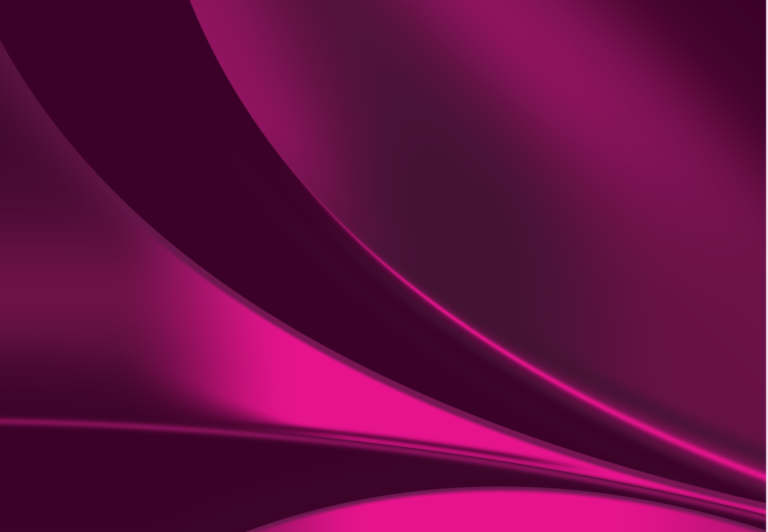
This background is drawn by a WebGL 2 fragment shader. Its source:

```glsl
#version 300 es
precision highp float;
// Sweeping magenta ribbons over a dark plum ground.
// Four quadratic curves split the canvas; each region is shaded by soft
// gradients and by its signed distance to the neighbouring curves.
uniform vec2 u_resolution;
out vec4 fragColor;

const float ASPECT = 1.446;
const vec3 NIGHT = vec3(0.235, 0.005, 0.158);
const vec3 SLATE = vec3(0.265, 0.07, 0.2);
const vec3 PLUM = vec3(0.42, 0.07, 0.28);
const vec3 ROSE = vec3(0.56, 0.075, 0.37);
const vec3 MAUVE = vec3(0.43, 0.1, 0.32);
const vec3 PINK = vec3(0.9, 0.075, 0.55);

// Soft bell of the given width
float bump(float x, float width) {
  return exp(-x * x / (width * width));
}

// Antialiased coverage of the positive side of an edge
float cover(float d, float pixel) {
  return smoothstep(-pixel, pixel, d);
}

// Approximate signed distance to a quadratic curve, positive above it
float curveDistance(vec2 p, vec2 a, vec2 b, vec2 c) {
  float h = b.x - a.x;
  float k = a.x - 2.0 * b.x + c.x;
  float dx = p.x - a.x;
  float t = clamp(dx / (h + sqrt(max(h * h + k * dx, 0.0))), -0.2, 1.2);
  vec2 tangent = mix(b - a, c - b, t);
  float y = mix(mix(a.y, b.y, t), mix(b.y, c.y, t), t);
  return (p.y - y) * tangent.x / length(tangent);
}

// Upper right sheet: diagonal beam, dark corner and rosy curved border
vec3 rightSheet(vec2 p, float d) {
  float s = dot(p - vec2(0.921, 1.0), vec2(0.73, 0.68));
  vec3 base = mix(SLATE, PLUM * 0.96, smoothstep(0.92, 1.3, p.x));
  base = mix(base, NIGHT, smoothstep(0.0, 0.24, s));
  vec3 beam = mix(PLUM, ROSE, smoothstep(0.4, 0.95, p.y));
  vec3 color = mix(base, beam, bump(s, s < 0.0 ? 0.14 : 0.16));
  float high = smoothstep(0.5, 1.0, p.y);
  color = mix(color, ROSE, bump(d, mix(0.05, 0.2, high)) * smoothstep(0.45, 0.8, p.y));
  float shade = bump(d - 0.035, 0.022) * smoothstep(0.75, 1.1, p.x);
  return mix(color, SLATE, 0.8 * shade);
}

// Left sheet: smoky gradient that flares into pink towards the right
vec3 leftSheet(vec2 p, float dTop, float dBottom) {
  vec3 color = mix(NIGHT + 0.03, PLUM, bump(p.y - 0.45, 0.14));
  color = mix(color, MAUVE, 0.5 * bump(dTop, 0.05));
  color = mix(color, PINK, smoothstep(0.2, 0.57, p.x));
  float reach = mix(0.19, 0.008, smoothstep(0.0, 0.7, p.x));
  color = mix(NIGHT + 0.01, color, smoothstep(-0.01, reach, dBottom));
  float rim = smoothstep(-0.018, -0.008, dTop) * smoothstep(0.12, 0.3, p.x);
  return mix(color, MAUVE * 0.9, 0.85 * rim);
}

// Bottom mound: pink fill below a mauve rim
vec3 moundColor(vec2 p, float d) {
  vec3 color = mix(ROSE, PINK, smoothstep(0.42, 0.7, p.x));
  color = mix(color, ROSE, 0.5 * smoothstep(1.15, 1.44, p.x));
  return mix(MAUVE, color, smoothstep(0.002, 0.014, -d));
}

void main() {
  vec2 p = gl_FragCoord.xy / u_resolution * vec2(ASPECT, 1.0);
  float pixel = 1.0 / u_resolution.y;

  float ridge = curveDistance(p, vec2(0.357, 1.0), vec2(0.592, 0.417), vec2(1.44, 0.102));
  float band = curveDistance(p, vec2(0.0, 0.925), vec2(0.342, 0.301), vec2(1.44, 0.055));
  float seam = curveDistance(p, vec2(0.0, 0.214), vec2(0.773, 0.199), vec2(1.44, 0.032));
  float mound = curveDistance(p, vec2(0.461, 0.0), vec2(0.921, 0.169), vec2(1.44, 0.004));

  // Dark ribbon with faint folds beneath the ridge
  float along = smoothstep(0.5, 0.8, p.x);
  vec3 color = mix(NIGHT, SLATE, 0.75 * bump(ridge + 0.02, 0.012) * along);
  color = mix(color, SLATE, 0.25 * bump(ridge + 0.065, 0.012) * smoothstep(0.4, 0.6, p.x));

  // Right sheet and its luminous ridge
  color = mix(color, rightSheet(p, ridge), cover(ridge, pixel));
  float lit = smoothstep(0.5, 0.85, p.x);
  float thickness = mix(0.004, 0.01, smoothstep(0.6, 1.4, p.x));
  color = mix(color, ROSE, 0.65 * lit * bump(ridge, thickness * 2.2));
  color = mix(color, PINK, 0.95 * lit * bump(ridge - 0.001, thickness * 0.75));

  // Left sheet between the ribbon and the seam
  float inside = cover(-band, pixel) * cover(seam, pixel);
  color = mix(color, leftSheet(p, band, seam), inside);

  // Floor below the seam, with a thin highlight
  vec3 floorColor = mix(NIGHT, SLATE, 0.25 * bump(mound - 0.03, 0.03));
  color = mix(color, floorColor, cover(-seam, pixel));
  color = mix(color, NIGHT, 0.7 * bump(seam - 0.012, 0.006) * smoothstep(0.35, 0.6, p.x)
    * (1.0 - smoothstep(0.95, 1.15, p.x)));
  color = mix(color, ROSE, 0.85 * bump(seam + 0.006, 0.007));

  // Bottom mound and pale right margin
  color = mix(color, moundColor(p, mound), cover(-mound, pixel));
  color = mix(color, vec3(0.97, 0.9, 0.95), cover(p.x - 0.9975 * ASPECT, pixel));
  fragColor = vec4(color, 1.0);
}
```
